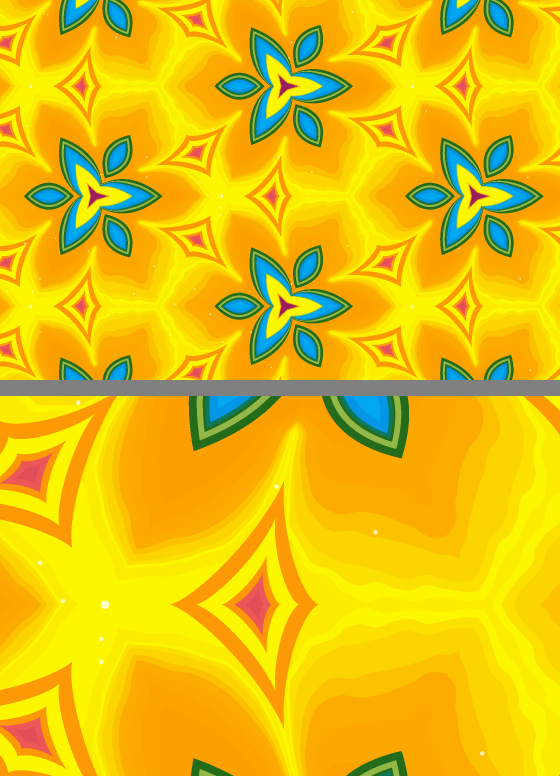
Top, the full canvas; bottom, a detail of the centre.
A Shadertoy shader for this pattern:

```glsl
// Kaleidoscopic lattice of blue three-petalled flowers on banded orange and yellow.

const vec2  ORIGIN = vec2(0.249, 0.4836);  // one flower centre, in canvas heights
const float SIDE = 0.3343;                 // edge of the mirror triangle, in canvas heights
const float H = 0.8660254;                 // height of a unit equilateral triangle
const int   AA = 3;                        // samples per pixel side
const float WOBBLE = 0.16;                 // irregularity of the colour bands
const float SPECK_DENSITY = 0.0012;
const float SPECK_CELL = 0.02;

const vec3 YELLOW = vec3(0.99, 0.97, 0.00);
const vec3 AMBER  = vec3(0.99, 0.83, 0.00);
const vec3 ORANGE = vec3(0.99, 0.65, 0.00);
const vec3 RIM    = vec3(0.99, 0.60, 0.02);
const vec3 PINK   = vec3(0.93, 0.34, 0.34);
const vec3 PURPLE = vec3(0.60, 0.12, 0.38);
const vec3 GREEN  = vec3(0.14, 0.42, 0.10);
const vec3 OLIVE  = vec3(0.58, 0.72, 0.28);
const vec3 TEAL   = vec3(0.06, 0.47, 0.36);
const vec3 BLUE   = vec3(0.02, 0.59, 0.91);

float hash(vec2 p) {
    vec3 q = fract(p.xyx * vec3(0.1031, 0.1030, 0.0973));
    q += dot(q, q.yzx + 33.33);
    return fract((q.x + q.y) * q.z);
}

float noise(vec2 p) {
    vec2 i = floor(p), f = fract(p);
    f = f * f * (3.0 - 2.0 * f);
    return mix(mix(hash(i), hash(i + vec2(1, 0)), f.x),
               mix(hash(i + vec2(0, 1)), hash(i + vec2(1, 1)), f.x), f.y);
}

// Reflect into the unit triangle with corners (0,0), (1,0) and (0.5,H).
vec2 foldTriangle(vec2 p) {
    for (int i = 0; i < 12; i++) {
        p.y = abs(p.y);
        p -= 2.0 * max(dot(p, vec2(-H, 0.5)), 0.0) * vec2(-H, 0.5);
        p -= 2.0 * max(dot(p, vec2(H, 0.5)) - H, 0.0) * vec2(H, 0.5);
    }
    return p;
}

// Approximate inside distance of a leaf along x, bounded by parabolas.
float leaf(vec2 p, float middle, float halfLength, float halfWidth) {
    float k = halfWidth / (halfLength * halfLength);
    float x = p.x - middle;
    return (halfWidth - k * x * x - abs(p.y)) / sqrt(1.0 + 4.0 * k * k * x * x);
}

// Green outlines around a blue heart, by depth inside the petal.
vec3 petalColor(float depth) {
    vec3 c = depth < 0.021 ? GREEN : OLIVE;
    if (depth > 0.037) c = GREEN;
    if (depth > 0.044) c = TEAL;
    if (depth > 0.055) c = mix(BLUE, vec3(0.0, 0.66, 0.95), step(0.078, depth));
    return c;
}

// Banded ground: t runs along the far edge, d is the distance from it.
vec3 groundColor(float t, float d, float wobble) {
    float ridge = t - (0.395 + 0.23 * d);
    bool nearSide = ridge < 0.0;
    float s = abs(ridge);

    // Concave four-pointed diamond with nested bands
    float diamond = pow(s / (nearSide ? 0.225 : 0.165), 0.75) + pow(max(d, 0.0) / 0.33, 0.75);
    if (diamond < 0.22) return mix(PINK, PURPLE, 0.15);
    if (diamond < 0.36) return PINK;
    if (diamond < 0.50) return RIM;
    if (diamond < 0.76) return YELLOW;
    if (diamond < 1.00) return RIM;

    // Large petals: contours gather along the ridge above the diamond
    float spread = smoothstep(0.05, 0.30, s);
    float yellowEdge = nearSide ? 0.058 : mix(0.045, 0.012, spread);
    float orangeEdge = nearSide ? 0.092 : mix(0.092, 0.125, spread);
    float open = s + 0.15 * smoothstep(0.44, 0.60, d);
    float level = (max(d, 0.0) * pow(open, 0.45) - yellowEdge) / (orangeEdge - yellowEdge);
    level += WOBBLE * wobble;
    if (level < 0.0) return level < -0.5 ? YELLOW : vec3(0.99, 0.93, 0.0);
    if (level < 0.14) return YELLOW;
    if (level < 0.34) return vec3(0.99, 0.88, 0.0);
    if (level < 0.72) return AMBER;
    if (level < 1.00) return vec3(0.99, 0.76, 0.0);
    float tone = min(floor(2.0 * log2(level)), 3.0);
    return ORANGE + vec3(0.0, 0.025 - 0.017 * tone, 0.0);
}

vec3 pattern(vec2 plane) {
    vec2 p = foldTriangle(plane);
    vec2 q = vec2(dot(p, vec2(0.5, H)), dot(p, vec2(H, -0.5)));  // along the small leaf
    float d = H - dot(p, vec2(H, 0.5));
    float t = dot(p - vec2(1, 0), vec2(-0.5, H));
    vec3 c = groundColor(t, d, noise(p * 17.0) - 0.5);

    // Sparse pale specks and a bright dot where yellow rays meet
    vec2 cell = floor(plane / SPECK_CELL);
    float speck = length(fract(plane / SPECK_CELL) - 0.5);
    if (hash(cell + 100.0) < SPECK_DENSITY && speck < 0.3) c = mix(c, vec3(1), 0.7);
    if (length(p - vec2(1, 0)) < 0.011) c = vec3(1.0, 1.0, 0.8);

    // Small separate leaf
    float small = leaf(q, 0.36, 0.197, 0.106);
    if (small > 0.0) c = petalColor(small);

    // Joined petals; their outline thins towards the neck
    float petal = leaf(p, 0.22, 0.315, 0.135);
    if (petal > 0.0) c = petalColor(petal / mix(0.25, 1.0, smoothstep(0.08, 0.32, p.x)));

    // Yellow star and purple heart
    float star = leaf(p, 0.06, 0.23, 0.075);
    if (star > -0.006) c = OLIVE;
    if (star > 0.0) c = YELLOW;
    float heart = 0.3 * (0.1 - p.x) - p.y;
    if (heart > -0.007) c = RIM;
    if (heart > 0.0) c = PURPLE;
    return c;
}

void mainImage(out vec4 fragColor, in vec2 fragCoord) {
    vec3 sum = vec3(0);
    for (int i = 0; i < AA * AA; i++) {
        vec2 offset = (vec2(i % AA, i / AA) + 0.5) / float(AA) - 0.5;
        sum += pattern(((fragCoord + offset) / iResolution.y - ORIGIN) / SIDE);
    }
    fragColor = vec4(sum / float(AA * AA), 1.0);
}
```
